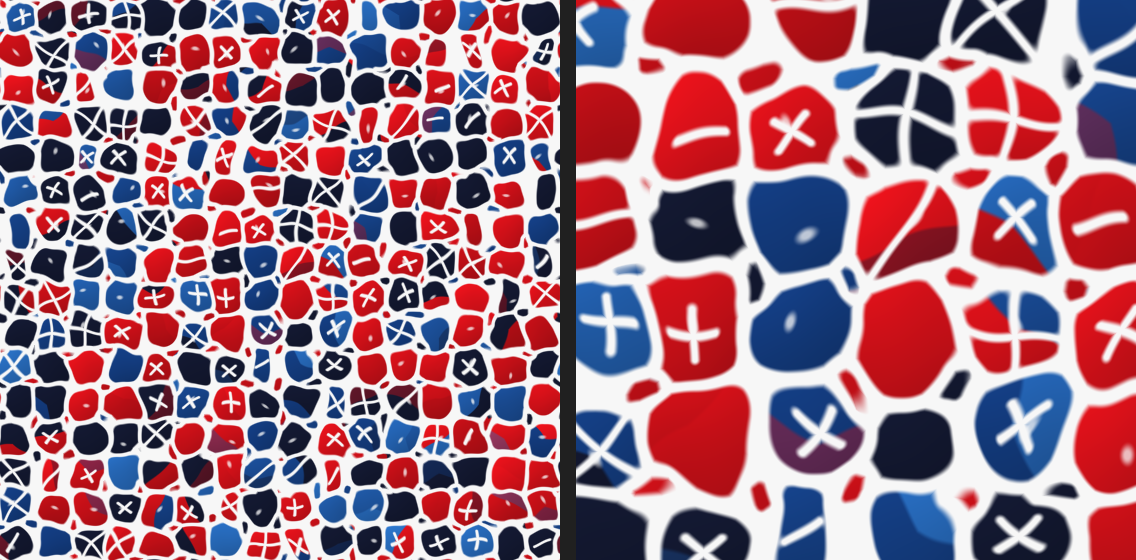
Left, the full canvas; right, a detail of the centre.
This pattern is drawn by a WebGL 2 fragment shader. Its source:

```glsl
#version 300 es
precision highp float;
// Draws a seamless packing of rounded red, navy and blue pebbles with white crosses, facets and glints.
uniform vec2 u_resolution;
out vec4 fragColor;

const float CELLS = 16.0;
const float PI = 3.14159;
const vec3 PAPER = vec3(0.97, 0.97, 0.97);
const vec3 RED = vec3(0.77, 0.06, 0.09);
const vec3 NAVY = vec3(0.07, 0.09, 0.18);
const vec3 BLUE = vec3(0.07, 0.22, 0.47);
const vec3 SKY = vec3(0.16, 0.43, 0.74);

struct Pebble {
    float dist;
    vec2 local;
    vec2 id;
    int layer;
};

// Four random values per cell; the cell index wraps at the canvas edge.
vec4 hash4(vec2 id, int seed) {
    uvec4 v = uvec4(uvec2(mod(id, CELLS)), uint(seed), 7u);
    v = v * 1664525u + 1013904223u;
    for (int i = 0; i < 2; i++) {
        v.x += v.y * v.w;
        v.y += v.z * v.x;
        v.z += v.x * v.y;
        v.w += v.y * v.z;
        v ^= v >> 16;
    }
    return vec4(v >> 8) / 16777216.0;
}

mat2 rotation(float angle) {
    float c = cos(angle), s = sin(angle);
    return mat2(c, -s, s, c);
}

float smoothMax(float a, float b, float k) {
    float h = max(k - abs(a - b), 0.0) / k;
    return max(a, b) + h * h * k * 0.25;
}

float roundedBox(vec2 p, vec2 halfSize, float radius) {
    vec2 q = abs(p) - halfSize + radius;
    return length(max(q, 0.0)) + min(max(q.x, q.y), 0.0) - radius;
}

float stroke(vec2 p, float angle, float halfLength, float halfWidth) {
    vec2 q = abs(rotation(angle) * p);
    return length(vec2(max(q.x - halfLength, 0.0), q.y)) - halfWidth;
}

// Layer 0 holds the large pebbles, layer 1 the small pills between them.
Pebble makePebble(vec2 p, vec2 id, int layer) {
    vec4 place = hash4(id, layer);
    vec4 form = hash4(id, layer + 2);
    vec2 center = id + 0.5 + (place.xy - 0.5) * 0.24;
    vec2 q = rotation((place.z - 0.5) * 0.5) * (p - center);
    vec2 halfSize = 0.41 + 0.12 * form.xy;
    if (layer == 1) {
        halfSize = vec2(0.14 + 0.14 * form.x, 0.09 + 0.04 * form.y);
        if (form.z < 0.4) halfSize = halfSize.yx;
    } else {
        if (place.w < 0.07) halfSize.x *= 0.5;
        q.x *= 1.0 + (form.z - 0.5) * 0.7 * q.y;
    }
    float radius = min(halfSize.x, halfSize.y) * mix(0.5, 1.0, form.w);
    return Pebble(roundedBox(q, halfSize, radius), q, id, layer);
}

// Finds the nearest pebble and trims it to leave an even gap to the next one.
Pebble packedPebble(vec2 p, float halfGap) {
    Pebble nearest = Pebble(9.0, vec2(0.0), vec2(0.0), 0);
    float second = 9.0;
    for (int layer = 0; layer < 2; layer++) {
        vec2 shift = vec2(0.5 * float(layer));
        vec2 home = floor(p - shift);
        for (int k = 0; k < 9; k++) {
            vec2 id = home + vec2(k % 3 - 1, k / 3 - 1);
            if (layer == 1 && hash4(id, 4).x > 0.8) continue;
            Pebble pebble = makePebble(p - shift, id, layer);
            if (pebble.dist < nearest.dist) {
                second = nearest.dist;
                nearest = pebble;
            } else {
                second = min(second, pebble.dist);
            }
        }
    }
    float trim = halfGap - 0.5 * (second - nearest.dist);
    nearest.dist = smoothMax(nearest.dist, trim, 0.09);
    return nearest;
}

// White cuts: crosses, upright plus signs or single bars, short or right through.
float cutDistance(vec2 p, vec4 pick) {
    if (pick.x > 0.48) return 1.0;
    float angle = (pick.z - 0.5) * 0.3 + (pick.y < 0.27 ? 0.0 : PI * 0.25);
    float halfLength = pick.w < 0.5 ? 0.23 : 0.8;
    float bar = stroke(p, angle, halfLength, 0.045);
    float crossing = stroke(p, angle + PI * 0.5, halfLength, 0.045);
    return pick.x < 0.35 ? min(bar, crossing) : bar;
}

vec3 pickInk(float choice, float tone) {
    if (choice < 0.48) return RED * mix(0.9, 1.1, tone);
    return choice < 0.77 ? NAVY : mix(BLUE, SKY, tone * tone * tone);
}

vec3 shadePebble(vec2 p, vec4 ink, vec4 facet, vec4 glint, float edge) {
    vec3 color = pickInk(ink.x, ink.y);
    // Wedge of a second ink, solid or translucent
    vec2 q = rotation(facet.y * 2.0 * PI) * p;
    float wedge = q.x - (facet.z - 0.4) * abs(q.y) - 0.09;
    float strength = facet.x < 0.28 ? 1.0 : (facet.x < 0.5 ? 0.4 : 0.0);
    color = mix(color, pickInk(ink.z, ink.w), strength * smoothstep(-edge, edge, wedge));
    color *= 1.0 + 0.3 * dot(p, vec2(-0.4, 0.7));
    // Small soft glint
    vec2 g = rotation(glint.w * PI) * (p - (glint.yz - 0.5) * 0.25);
    float shine = smoothstep(0.09, 0.02, length(g * vec2(0.6, 1.2)));
    return mix(color, PAPER, glint.x < 0.38 ? 0.75 * shine : 0.0);
}

void main() {
    vec2 uv = gl_FragCoord.xy / u_resolution;
    float edge = max(0.028, CELLS / min(u_resolution.x, u_resolution.y));
    // Whole-number sine waves bend the outlines and still wrap
    vec2 p = uv * CELLS;
    p += 0.035 * sin(2.0 * PI * (uv.yx * vec2(13.0, 17.0) + uv * vec2(5.0, 3.0)));
    p += 0.05 * sin(2.0 * PI * (uv.yx * vec2(7.0, 6.0) - uv * vec2(4.0, 9.0)));

    Pebble pebble = packedPebble(p, 0.06);
    vec4 ink = hash4(pebble.id, 10 + pebble.layer);
    vec4 facet = hash4(pebble.id, 12 + pebble.layer);
    vec4 glint = hash4(pebble.id, 14 + pebble.layer);
    float body = pebble.dist;
    if (pebble.layer == 0) {
        body = smoothMax(body, -cutDistance(pebble.local, hash4(pebble.id, 16)), 0.05);
    } else {
        glint.x = 1.0;
    }
    vec3 color = shadePebble(pebble.local, ink, facet, glint, edge);
    fragColor = vec4(mix(color, PAPER, smoothstep(-edge, edge, body)), 1.0);
}
```
